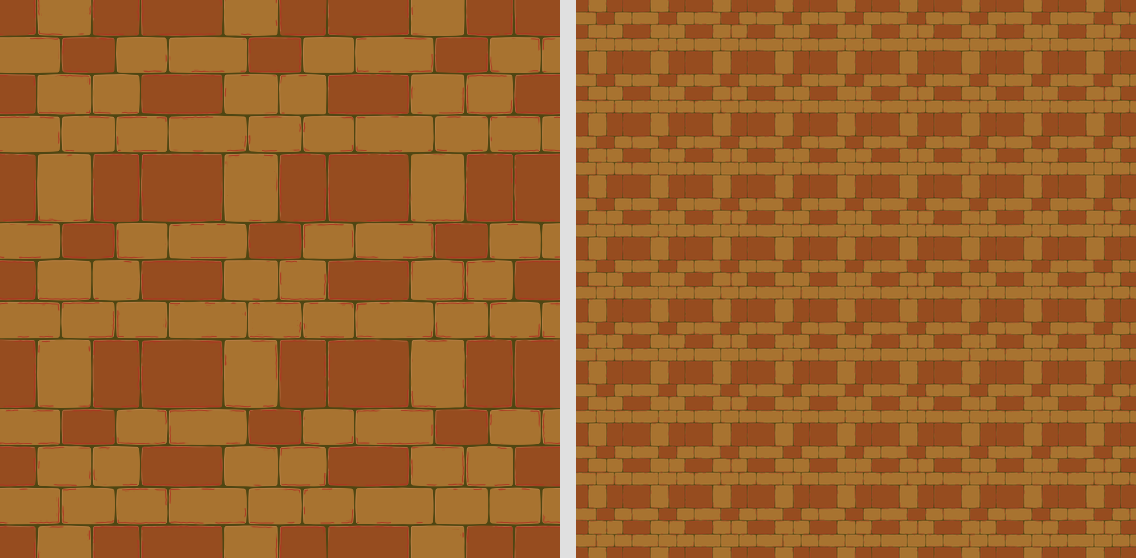
Left, the tile; right, the same tile 3 across and 3 down.
Reproduce this pattern procedurally as a WebGL 1 fragment shader.

```glsl
precision highp float;
// Ochre and rust brick courses in a 3 by 3 repeat, with bowed joints and chipped edges.
uniform vec2 u_resolution;

const float TILE = 256.0;   // design units per repeat
const float REPEATS = 3.0;

float hash(vec2 p) {
  vec3 q = fract(vec3(p.xyx) * 0.1031);
  q += dot(q, q.yzx + 33.33);
  return fract((q.x + q.y) * q.z);
}

// Value noise that wraps after the given number of cells.
float wrapNoise(vec2 p, float cells) {
  vec2 i = floor(p), f = fract(p);
  f = f * f * (3.0 - 2.0 * f);
  vec2 a = mod(i, cells), b = mod(i + 1.0, cells);
  return mix(mix(hash(a), hash(vec2(b.x, a.y)), f.x),
             mix(hash(vec2(a.x, b.y)), hash(b), f.x), f.y);
}

// Finds the span of v among four cuts: start, end, index.
vec3 findSpan(float v, vec3 cuts) {
  if (v < cuts.x) return vec3(0.0, cuts.x, 0.0);
  if (v < cuts.y) return vec3(cuts.x, cuts.y, 1.0);
  if (v < cuts.z) return vec3(cuts.y, cuts.z, 2.0);
  return vec3(cuts.z, TILE, 3.0);
}

// Soft line of the given half width, centred on zero.
float stroke(float d, float halfWidth, float px) {
  return clamp((halfWidth - abs(d)) / px + 0.5, 0.0, 1.0) * min(1.0, 2.0 * halfWidth / px);
}

void main() {
  vec2 uv = gl_FragCoord.xy / u_resolution;
  vec2 pos = vec2(uv.x, 1.0 - uv.y) * TILE * REPEATS;
  float px = TILE * REPEATS / u_resolution.x;

  // Four courses per repeat; odd courses are shifted.
  float y = pos.y - 50.2;
  vec3 course = findSpan(mod(y, TILE), vec3(51.0, 108.2, 160.3));
  float odd = mod(course.z, 2.0);
  float x = pos.x - mix(83.5, 50.3, odd);
  vec3 brick = findSpan(mod(x, TILE), mix(vec3(75.0, 147.0, TILE), vec3(75.8, 142.3, TILE), odd));
  vec2 repeat = mod(floor(vec2(x, y) / TILE), REPEATS);
  vec2 id = repeat * 4.0 + vec2(brick.z, course.z);

  // Distance to the bowed sides of the brick.
  vec2 low = vec2(brick.x, course.x), high = vec2(brick.y, course.y);
  vec2 halfSize = 0.5 * (high - low);
  vec2 local = mod(vec2(x, y), TILE) - low - halfSize;
  vec2 side = step(0.0, local);
  vec2 along = local.yx / halfSize.yx;
  vec2 bow = 0.5 + 1.2 * vec2(hash(id + 20.0 + 7.0 * side.x), hash(id + 50.0 + 7.0 * side.y));
  float wobble = wrapNoise(pos / 12.0, 64.0) - 0.5;
  vec2 inset = halfSize - abs(local) - 0.85 - bow * along * along + 0.5 * wobble;
  float radius = 3.0;
  float inside = radius - length(max(radius - inset, 0.0));
  float body = smoothstep(-0.5 * px, 0.5 * px, inside);

  // Rust bricks: one in the first course, one in the second, two in the tall one.
  bool rust = (course.z == 0.0 && brick.z == 0.0) || (course.z == 1.0 && brick.z == 2.0)
           || (course.z == 3.0 && brick.z > 0.0);
  vec3 face = rust ? vec3(0.59, 0.297, 0.122) : vec3(0.66, 0.452, 0.187);

  // Pale rims on the top and left, broken by noise.
  float wear = wrapNoise(pos / 16.0 + 5.0, 48.0);
  float grit = wrapNoise(pos / 4.0, 192.0);
  float edge = min(inset.x, inset.y);
  bool sideways = inset.x < inset.y;
  float lit = 1.0 - (sideways ? side.x : side.y);
  float rim = stroke(edge - 0.9, 0.5, px) * smoothstep(0.25, 0.5, wear + 0.25 * lit - 0.1);
  vec3 color = mix(face, vec3(0.76, 0.53, 0.36), rim * mix(0.35, 0.8, lit));

  // Red scuffs, mostly along the bottom, and a few inner scratches.
  float amount = (rust ? 0.24 : 0.02) + (sideways ? -0.1 : 0.12 * side.y) + 0.25 * hash(id + 90.0);
  float scuff = stroke(edge - 1.5 - grit, 0.75, px) * smoothstep(0.72, 0.82, wear + amount);
  float scratch = stroke(edge - 5.0 - 2.0 * wobble, 0.35, px)
                * smoothstep(0.6, 0.75, grit) * step(0.7, wear) * step(0.6, hash(id + 130.0));
  color = mix(color, vec3(0.68, 0.2, 0.13), max(0.85 * scuff, 0.6 * scratch));

  gl_FragColor = vec4(mix(vec3(0.31, 0.275, 0.07), color, body), 1.0);
}
```
